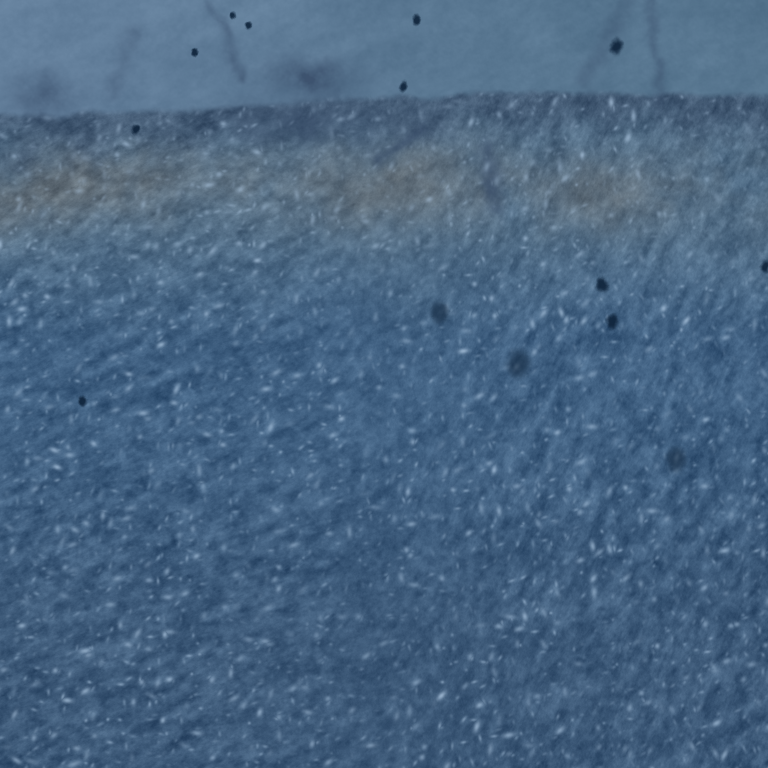
A Shadertoy shader for this texture:

```glsl
float hash(vec2 p) {
    return fract(sin(dot(p, vec2(127.1, 311.7))) * 43758.5);
}

float noise(vec2 p) {
    vec2 i = floor(p), f = fract(p);
    f = f * f * (3.0 - 2.0 * f);
    return mix(mix(hash(i), hash(i + vec2(1, 0)), f.x),
               mix(hash(i + vec2(0, 1)), hash(i + 1.0), f.x), f.y);
}

// Signed layered noise, centred on zero
float fbm(vec2 p) {
    float sum = 0.0, amp = 0.5;
    for (int i = 0; i < 4; i++) {
        sum += amp * (noise(p) - 0.5);
        p = mat2(1.6, 1.2, -1.2, 1.6) * p + 7.3;
        amp *= 0.6;
    }
    return sum;
}

vec2 rotate(vec2 p, float angle) {
    float c = cos(angle), s = sin(angle);
    return vec2(c * p.x + s * p.y, c * p.y - s * p.x);
}

// Noise drawn out along a direction
float streaks(vec2 p, float angle, float scale) {
    return fbm(rotate(p, angle) * vec2(0.5, 1.0) * scale);
}

// Small tilted glints, one candidate in each cell
float glints(vec2 p, float scale, float density, float tilt) {
    vec2 q = p * scale, cell = floor(q);
    float light = 0.0;
    for (int y = -1; y <= 1; y++)
    for (int x = -1; x <= 1; x++) {
        vec2 id = cell + vec2(x, y);
        vec2 centre = id + vec2(hash(id + 3.1), hash(id + 8.7));
        vec2 d = rotate(q - centre, tilt + 2.2 * (hash(id + 5.9) - 0.5));
        d /= vec2(mix(0.16, 0.38, hash(id + 1.7)), 0.16);
        float power = step(hash(id + 12.3), density) * mix(0.25, 1.0, hash(id + 21.4));
        light = max(light, power * exp(-dot(d, d)));
    }
    return light;
}

float blob(vec2 p, vec2 centre, vec2 radius) {
    vec2 d = (p - centre) / radius;
    return exp(-dot(d, d));
}

float crack(vec2 p, vec2 a, vec2 b, float width) {
    vec2 pa = p - a, ba = b - a;
    float d = length(pa - ba * clamp(dot(pa, ba) / dot(ba, ba), 0.0, 1.0));
    return exp(-d * d / (width * width));
}

// Centre and radius of the pits
const vec3 PITS[14] = vec3[14](
    vec3(0.803, 0.939, 0.010), vec3(0.784, 0.629, 0.009),
    vec3(0.797, 0.581, 0.009), vec3(0.303, 0.980, 0.005),
    vec3(0.324, 0.967, 0.005), vec3(0.253, 0.932, 0.005),
    vec3(0.526, 0.888, 0.006), vec3(0.542, 0.974, 0.006),
    vec3(0.177, 0.831, 0.006), vec3(0.573, 0.592, 0.014),
    vec3(0.675, 0.527, 0.018), vec3(0.997, 0.652, 0.008),
    vec3(0.880, 0.402, 0.016), vec3(0.107, 0.477, 0.007));

float pits(vec2 p) {
    float dark = 0.0;
    vec2 wobble = 0.006 * vec2(fbm(p * 90.0), fbm(p * 90.0 + 31.0));
    for (int i = 0; i < 14; i++) {
        float r = PITS[i].z;
        float d = length((p + wobble - PITS[i].xy) * vec2(1.15, 0.9));
        float strength = r > 0.012 ? 0.55 : 0.9;
        dark = max(dark, strength * (1.0 - smoothstep(r * 0.4, r * 1.3, d)));
    }
    return dark;
}

// Broad vertical colour zones of the rough ground
vec3 groundColor(vec2 p) {
    float h = p.y + 0.05 * fbm(p * 7.0);
    vec3 c = mix(vec3(0.235, 0.345, 0.465), vec3(0.25, 0.375, 0.505), smoothstep(0.1, 0.5, h));
    c = mix(c, vec3(0.32, 0.43, 0.53), smoothstep(0.54, 0.72, h));
    float sand = blob(vec2(h, 0.0), vec2(0.755, 0.0), vec2(0.055, 1.0));
    return mix(c, vec3(0.385, 0.435, 0.475), sand * clamp(0.55 + 1.6 * fbm(p * 9.0 + 4.0), 0.0, 1.0));
}

void mainImage(out vec4 fragColor, in vec2 fragCoord) {
    vec2 uv = fragCoord / iResolution.xy;
    float edgeY = mix(0.850, 0.877, smoothstep(0.0, 0.7, uv.x)) + 0.012 * fbm(uv * 25.0);
    float slab = smoothstep(-0.006, 0.006, uv.y - edgeY);

    // Grain leans more steeply towards the right
    float grain = mix(streaks(uv, 0.45, 85.0), streaks(uv + 2.0, 1.1, 85.0), smoothstep(0.25, 0.75, uv.x));
    float fine = fbm(uv * 150.0 + 11.0);

    // Rough ground with a shadow below the slab
    vec3 ground = groundColor(uv);
    float shadow = smoothstep(0.075, 0.015, edgeY - uv.y + 0.06 * fbm(uv * 18.0));
    ground = mix(ground, vec3(0.25, 0.335, 0.435), 0.8 * shadow);
    ground += vec3(0.95, 1.0, 1.0) * (0.21 * grain + 0.10 * fine + 0.05 * fbm(uv * 14.0));

    // Smooth slab, paler at the left
    vec3 top = mix(vec3(0.39, 0.50, 0.61), vec3(0.335, 0.455, 0.555), smoothstep(0.0, 0.9, uv.x));
    top += 0.06 * streaks(uv, 0.4, 45.0) + 0.035 * fine + 0.05 * fbm(uv * 8.0);
    vec3 color = mix(ground, top, slab);

    // Stains and cracks
    vec2 bent = uv + 0.022 * vec2(fbm(uv * 22.0), fbm(uv * 22.0 + 9.0));
    float stain = blob(bent, vec2(0.405, 0.898), vec2(0.05, 0.020));
    stain += 0.65 * blob(bent, vec2(0.06, 0.878), vec2(0.04, 0.030));
    stain += 0.6 * blob(bent, vec2(0.38, 0.842), vec2(0.09, 0.025));
    stain += 0.5 * crack(bent, vec2(0.275, 0.99), vec2(0.315, 0.90), 0.007);
    stain += 0.4 * crack(bent, vec2(0.175, 0.96), vec2(0.145, 0.88), 0.011);
    stain += 0.45 * crack(bent, vec2(0.85, 1.0), vec2(0.855, 0.87), 0.007);
    stain += 0.35 * crack(bent, vec2(0.82, 0.99), vec2(0.76, 0.89), 0.012);
    stain += 0.7 * crack(bent, vec2(0.63, 0.81), vec2(0.645, 0.73), 0.012);
    stain += 0.6 * crack(bent, vec2(0.49, 0.795), vec2(0.55, 0.832), 0.007);
    color = mix(color, vec3(0.22, 0.30, 0.41), clamp(stain * (0.75 + fbm(uv * 50.0)), 0.0, 0.85));

    // Scattered glints and dark pits
    float tilt = mix(0.5, 1.2, uv.x);
    float light = max(glints(uv, 46.0, 0.34, tilt), 0.7 * glints(uv + 5.0, 76.0, 0.42, tilt));
    light *= (1.0 - slab) * clamp(0.75 + 1.2 * fbm(uv * 10.0 + 20.0), 0.3, 1.0);
    color = mix(color, vec3(0.66, 0.76, 0.86), 0.8 * light);
    color = mix(color, vec3(0.05, 0.13, 0.22), pits(uv));

    fragColor = vec4(clamp(color, 0.0, 1.0), 1.0);
}
```
